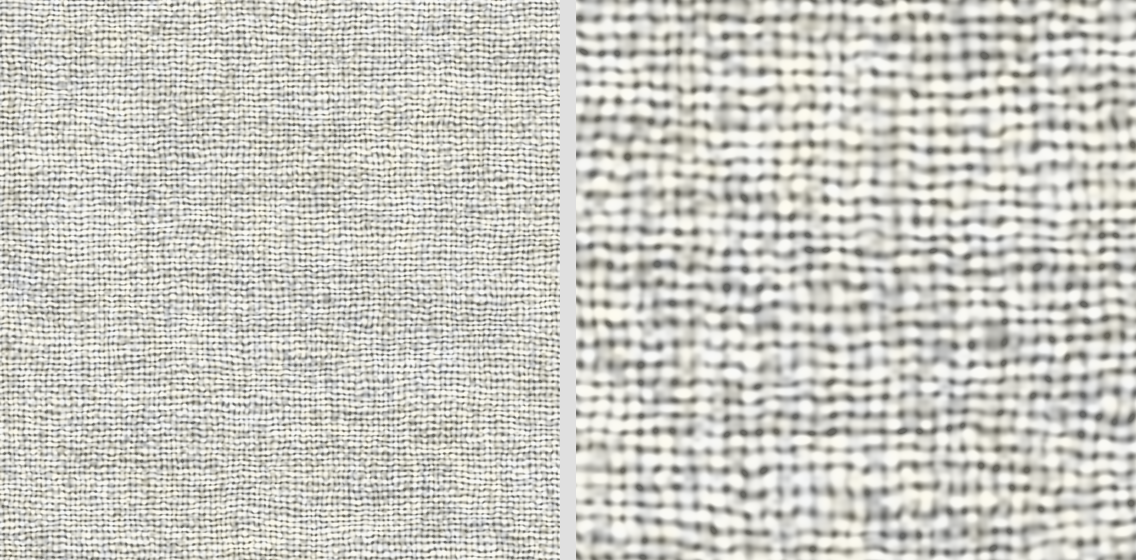
Left, the full canvas; right, a detail of the centre.
A three.js fragment shader for this texture:

```glsl
// Pale grey-beige linen: a fine, uneven plain weave with slubby threads.
varying vec2 vUv;

const float PI = 3.14159265;

float hash(vec2 p) {
  return fract(sin(dot(p, vec2(127.1, 311.7))) * 43758.5453);
}

// Smooth value noise, from -1 to 1
float noise(vec2 p) {
  vec2 i = floor(p);
  vec2 f = fract(p);
  f = f * f * (3.0 - 2.0 * f);
  float low = mix(hash(i), hash(i + vec2(1.0, 0.0)), f.x);
  float high = mix(hash(i + vec2(0.0, 1.0)), hash(i + vec2(1.0, 1.0)), f.x);
  return 2.0 * mix(low, high, f.y) - 1.0;
}

// Thread coordinates: one unit per thread, bent by slow and fast wobble
vec2 threadSpace(vec2 uv) {
  vec2 p = uv * vec2(100.0, 92.0);
  p.x += 0.4 * noise(uv * vec2(24.0, 13.0)) + 0.2 * noise(uv * vec2(60.0, 92.0) + 7.0);
  p.y += 0.45 * noise(uv * vec2(9.0, 20.0) + 31.0) + 0.2 * noise(uv * vec2(55.0, 70.0) + 53.0);
  return p;
}

// Brightness of the crossing threads, centred on zero
float weave(vec2 p) {
  // Each weft thread rises and dips over alternate warps
  float side = cos(PI * p.x) * cos(PI * floor(p.y + 0.5));
  float weftPhase = 2.0 * PI * (p.y + 0.05 * cos(PI * p.x));
  float weft = cos(weftPhase) - 0.15 * cos(2.0 * weftPhase);
  float warp = cos(2.0 * PI * p.x) - 0.15 * cos(4.0 * PI * p.x);
  float wear = 1.0 + 0.35 * noise(p * 0.8 + 17.0);
  float crown = 0.05 * side * (0.5 + 0.5 * cos(weftPhase));
  return wear * (0.17 * weft + 0.095 * warp - 0.05 * weft * warp) + crown;
}

void main() {
  vec2 uv = vUv;
  float tone = 0.8 + weave(threadSpace(uv));

  // Thick and thin yarn: weft streaks, fainter warp streaks
  tone += 0.055 * noise(uv * vec2(14.0, 85.0) + 3.0);
  tone += 0.035 * noise(uv * vec2(90.0, 9.0) + 11.0);
  tone += 0.018 * noise(uv * vec2(6.0, 18.0) + 23.0);

  // Fibre grain
  tone += 0.14 * noise(uv * vec2(170.0, 220.0) + 41.0);

  // Roll the highlights off below white and keep the gaps grey
  tone = min(tone, 0.91 + 0.075 * (1.0 - exp(-max(tone - 0.91, 0.0) * 14.0)));
  tone = max(tone, 0.4);

  // Drift between beige and cool grey yarn
  float warmth = 0.25 * noise(uv * vec2(7.0, 16.0) + 61.0)
               + 0.3 * noise(uv * vec2(80.0, 14.0) + 71.0)
               + 0.5 * noise(uv * vec2(70.0, 92.0) + 83.0);
  vec3 color = vec3(tone) + vec3(0.003, 0.0, -0.027);
  color += warmth * vec3(0.015, 0.004, -0.035);

  gl_FragColor = vec4(clamp(color, 0.0, 1.0), 1.0);
}
```
